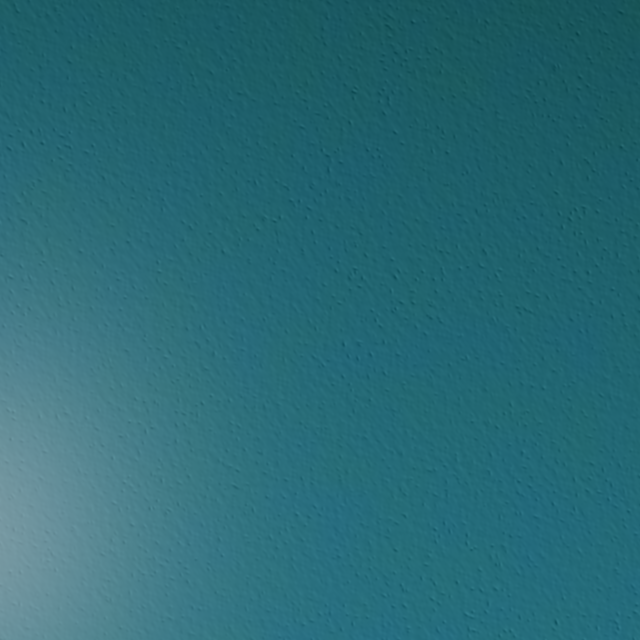
A WebGL 1 fragment shader for this texture:

```glsl
precision highp float;
// Finely pebbled teal surface with a soft pale glow at the lower left.
uniform vec2 u_resolution;

float hash(vec2 p) {
  vec3 q = fract(p.xyx * vec3(0.1031, 0.1030, 0.0973));
  q += dot(q, q.yzx + 33.33);
  return fract((q.x + q.y) * q.z);
}

float noise(vec2 p) {
  vec2 cell = floor(p), f = fract(p);
  f = f * f * (3.0 - 2.0 * f);
  return mix(mix(hash(cell), hash(cell + vec2(1.0, 0.0)), f.x),
             mix(hash(cell + vec2(0.0, 1.0)), hash(cell + 1.0), f.x), f.y);
}

// Height of the grain, slightly stretched along the falling diagonal.
float grainHeight(vec2 p) {
  vec2 q = vec2(0.6 * p.x - 0.8 * p.y, 0.8 * p.x + 0.6 * p.y) * vec2(0.85, 1.1);
  return noise(q * 115.0) * 0.55 + noise(q * 200.0 + 17.0) * 0.45;
}

// Scattered short dents: a dark stroke with a lit rim beside it.
float dents(vec2 p) {
  vec2 cell = floor(p);
  float shade = 0.0;
  for (int j = -1; j <= 1; j++) {
    for (int i = -1; i <= 1; i++) {
      vec2 id = cell + vec2(float(i), float(j));
      vec2 center = id + vec2(hash(id + 3.1), hash(id + 47.7));
      float angle = -0.85 + 1.1 * (hash(id + 81.3) - 0.5);
      vec2 axis = vec2(cos(angle), sin(angle));
      vec2 d = p - center;
      d = vec2(dot(d, axis), dot(d, vec2(-axis.y, axis.x)));
      d /= vec2(mix(0.18, 0.36, hash(id + 12.9)), 0.16);
      float strength = smoothstep(0.4, 1.0, hash(id + 65.2));
      float rim = exp(-dot(d - vec2(0.0, 1.5), d - vec2(0.0, 1.5)));
      shade += strength * (0.65 * rim - exp(-dot(d, d)));
    }
  }
  return shade;
}

void main() {
  vec2 uv = gl_FragCoord.xy / u_resolution;

  // Broad gradient, darkest at the upper right.
  float depth = clamp(uv.y * 0.85 + uv.x * 0.25 - 0.05, 0.0, 1.05);
  vec3 color = mix(vec3(0.147, 0.435, 0.495), vec3(0.094, 0.335, 0.360),
                   pow(depth, 1.6));

  // Faint drift between bluer and greener patches.
  float drift = noise(uv * 11.0 + 5.0) * 0.5 + noise(uv * 23.0) * 0.5 - 0.5;
  color += drift * vec3(-0.006, -0.008, 0.032);

  // Pale reflection with a broad bright core.
  float reach = length((uv - vec2(-0.06, 0.16)) / vec2(0.31, 0.37));
  float glow = exp(-pow(reach, 1.8));
  color = mix(color, vec3(0.48, 0.605, 0.64), glow);

  // Relief lit from the upper right.
  float relief = grainHeight(uv) - grainHeight(uv + vec2(0.0025, 0.002));
  float patchiness = 0.5 + noise(uv * 9.0 + 31.0);
  float shade = relief * 0.055 + dents(uv * 76.0) * 0.055 * patchiness;
  color += shade * vec3(0.85, 1.0, 1.0) * (1.0 - 0.4 * glow);

  gl_FragColor = vec4(color, 1.0);
}
```
